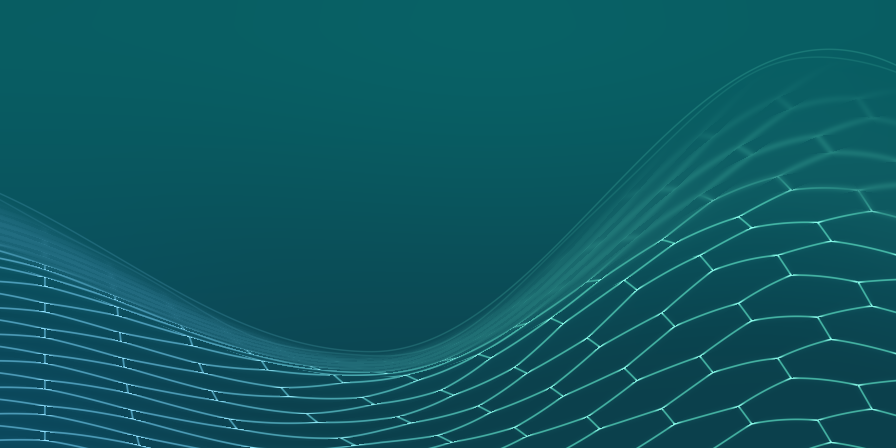
A Shadertoy shader for this background:

```glsl
// A wavy honeycomb net of blue and green light, with a soft far rim, over deep teal.

const float PI = 3.14159;

// Cosine wave rising from a trough; size and half period for each side of it
float wave(float x, float trough, vec2 left, vec2 right) {
    vec2 side = x < trough ? left : right;
    return side.x * (0.5 - 0.5 * cos(PI * (x - trough) / side.y));
}

// Height of the far rim of the net
float rimHeight(float x) {
    return 0.215 + wave(x, 0.83, vec2(0.43, 1.15), vec2(0.675, 1.02));
}

// Height of the first row in focus
float focusHeight(float x) {
    return 0.158 + wave(x, 0.84, vec2(0.31, 1.15), vec2(0.28, 0.81));
}

// Net coordinates: x is the column, y the row counted down from the focus row
vec2 netCoords(vec2 p) {
    float focus = focusHeight(p.x);
    float farStep = (rimHeight(p.x) - focus) / 5.0;
    float nearStep = 0.045 + 0.07 * smoothstep(0.85, 1.65, p.x)
                   + 0.014 * max(1.0 - p.x / 0.85, 0.0);
    float row = (focus - p.y) / (p.y > focus ? farStep : nearStep);
    float bend = max(p.x - 1.2, 0.0);
    float column = 6.2 * (p.x - 1.5625) - 0.5 * bend * bend + 0.066;
    // Cross links stand upright at the left and lean at the right
    column += 0.5 * row * (1.0 - smoothstep(0.1, 1.1, p.x));
    return vec2(column, row);
}

// Shear the net so that its cells become regular hexagons
vec2 hexCoords(vec2 p) {
    vec2 net = netCoords(p);
    return vec2(net.x + net.y, 0.866 * net.y);
}

// Offset from the nearest hexagon centre
vec2 hexCell(vec2 h) {
    vec2 period = vec2(1.0, 1.73205);
    h -= vec2(1.0, 0.57735);
    vec2 a = mod(h + 0.5 * period, period) - 0.5 * period;
    vec2 b = mod(h, period) - 0.5 * period;
    return dot(a, a) < dot(b, b) ? a : b;
}

// x: canvas distance to the nearest strand, y: closeness to a joint
vec2 honeycomb(vec2 p) {
    vec2 h = hexCoords(p);
    vec2 cell = hexCell(h);
    float first = -1.0, second = -1.0;
    vec2 normal = vec2(1.0, 0.0);
    for (int i = 0; i < 3; i++) {
        float angle = float(i) * PI / 3.0;
        vec2 axis = vec2(cos(angle), sin(angle));
        float reach = abs(dot(cell, axis));
        if (reach > first) {
            second = first;
            first = reach;
            normal = axis;
        } else {
            second = max(second, reach);
        }
    }
    // Divide by the local stretch to get an even line width
    float e = 0.001;
    vec2 slope = vec2(dot(hexCoords(p + vec2(e, 0.0)) - h, normal),
                      dot(hexCoords(p + vec2(0.0, e)) - h, normal)) / e;
    return vec2((0.5 - first) / max(length(slope), 0.01), smoothstep(0.42, 0.5, second));
}

void mainImage(out vec4 fragColor, in vec2 fragCoord) {
    vec2 p = fragCoord / iResolution.y;
    p.x *= 2.0 * iResolution.y / iResolution.x;
    float pixel = 1.0 / iResolution.y;
    float row = netCoords(p).y;
    float toRight = smoothstep(0.3, 1.3, p.x);

    // Teal backdrop, lighter at the top and bluer at the lower left
    vec3 color = mix(vec3(0.045, 0.265, 0.315), vec3(0.03, 0.365, 0.385),
                     smoothstep(0.05, 0.95, p.y));
    color += vec3(0.0, 0.015, 0.012) * exp(-3.0 * dot(p - vec2(1.1, 0.9), p - vec2(1.1, 0.9)));
    color += vec3(0.0, 0.035, 0.07) * exp(-5.0 * dot(p, p));
    color *= 1.0 - 0.06 * smoothstep(0.0, 2.0, row);

    // Haze between the rim and the focus row
    vec3 hazeColor = mix(vec3(0.18, 0.48, 0.58), vec3(0.17, 0.54, 0.53), toRight);
    float haze = smoothstep(-5.2, -2.5, row) * (1.0 - smoothstep(-2.0, 0.4, row));
    float hazeFade = mix(0.48, 0.12, smoothstep(1.2, 1.7, p.x));
    color = mix(color, hazeColor, haze * hazeFade);

    // Net strands, blurred away from the focus row
    vec3 strandColor = mix(vec3(0.36, 0.68, 0.8), vec3(0.32, 0.8, 0.71), toRight);
    vec2 net = honeycomb(p);
    float sharp = 1.0 - smoothstep(0.0, 0.001 + pixel, net.x - 0.0003);
    float soft = exp(-pow(net.x / 0.008, 2.0));
    float focus = smoothstep(-1.6, -0.5, row + 0.7 * smoothstep(1.35, 1.7, p.x));
    float farFade = smoothstep(-5.0, -2.5, row);
    float softLight = soft * farFade * (0.1 + 0.12 * smoothstep(1.1, 1.7, p.x) + 0.12 * net.y);
    color = mix(color, strandColor, mix(softLight, 0.76 * sharp, focus));
    color += 0.03 * strandColor * soft * focus;
    color += 0.3 * sharp * net.y * focus;

    // Two thin threads along the rim
    float rim = rimHeight(p.x);
    float steepness = (rimHeight(p.x + 0.001) - rim) / 0.001;
    for (int i = 0; i < 2; i++) {
        float drop = float(i) * (0.014 + 0.006 * sin(p.x * 14.0));
        float gap = abs(p.y - rim + drop) / length(vec2(1.0, steepness));
        float thread = 1.0 - smoothstep(0.0, 0.001 + pixel, gap);
        color = mix(color, strandColor, (0.24 - 0.08 * float(i)) * thread);
    }

    fragColor = vec4(color, 1.0);
}
```
